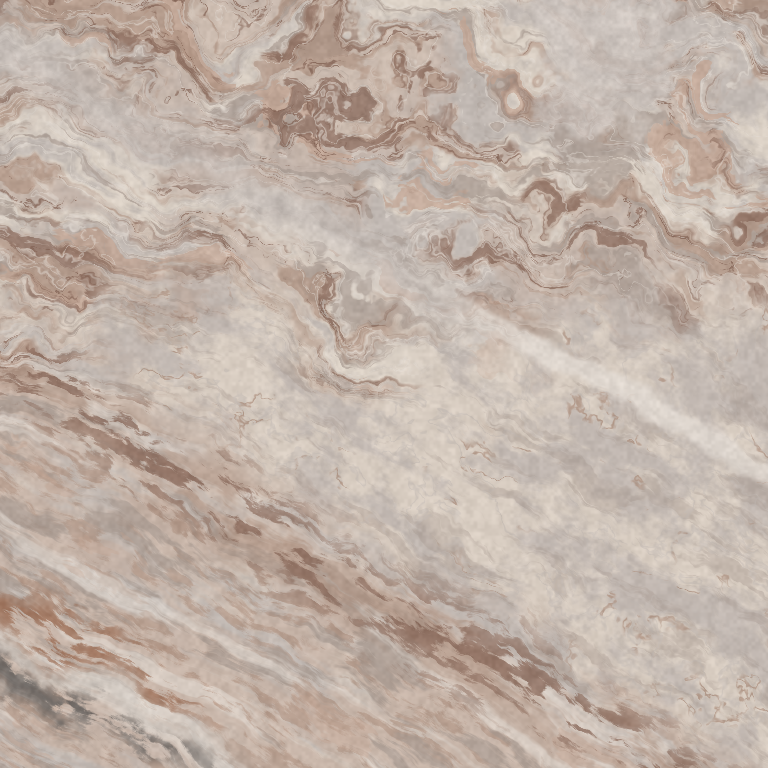
A Shadertoy shader for this texture:

```glsl
// Polished marble: cream and grey clouds, slanted pink striations, torn brown veins.

const vec3 CREAM    = vec3(0.860, 0.820, 0.775);
const vec3 GREY     = vec3(0.755, 0.722, 0.700);
const vec3 WHITE    = vec3(0.880, 0.850, 0.820);
const vec3 PINK     = vec3(0.765, 0.685, 0.635);
const vec3 PEACH    = vec3(0.765, 0.645, 0.575);
const vec3 TAUPE    = vec3(0.660, 0.605, 0.570);
const vec3 TAN      = vec3(0.680, 0.570, 0.505);
const vec3 BROWN    = vec3(0.530, 0.405, 0.350);
const vec3 RUST     = vec3(0.610, 0.430, 0.335);
const vec3 CHARCOAL = vec3(0.400, 0.385, 0.375);

const float LOWER_ANGLE = -0.55;   // slant of the straight striations
const float UPPER_ANGLE = -0.20;   // slant of the torn upper part
const float CALM_WARP   = 0.06;
const float WILD_WARP   = 0.24;
const float GRAIN       = 0.045;

float hash(vec2 cell) {
    vec3 h = fract(vec3(cell.xyx) * 0.1031);
    h += dot(h, h.yzx + 33.33);
    return fract((h.x + h.y) * h.z);
}

float noise(vec2 p) {
    vec2 i = floor(p), f = fract(p);
    f = f * f * f * (f * (f * 6.0 - 15.0) + 10.0);
    return mix(mix(hash(i), hash(i + vec2(1, 0)), f.x),
               mix(hash(i + vec2(0, 1)), hash(i + vec2(1, 1)), f.x), f.y);
}

float fbm(vec2 p) {
    float sum = 0.0, amp = 0.455;
    for (int i = 0; i < 5; i++) {
        sum += amp * noise(p);
        p = p * 2.03 + vec2(17.3, 9.1);
        amp *= 0.58;
    }
    return sum;
}

// Thin line where the noise crosses its mean
float ridge(float n, float width) {
    return 1.0 - smoothstep(0.0, width, abs(n - 0.5));
}

// Soft band around zero
float band(float d, float width) {
    return exp(-d * d / (width * width));
}

void mainImage(out vec4 fragColor, in vec2 fragCoord) {
    vec2 p = fragCoord / iResolution.y;

    // Regions: torn top, cloudy middle, striated lower left
    vec2 warp = vec2(fbm(p * 4.0 + 3.0), fbm(p * 4.0 + 41.0)) - 0.5;
    vec2 curl = vec2(fbm(p * 14.0 + 60.0), fbm(p * 14.0 + 85.0)) - 0.5;
    float wobble = warp.x * 0.10 + curl.y * 0.04;
    float seam = p.y + 0.6 * p.x - 0.54 + wobble;
    float upper = smoothstep(0.52, 0.66, p.y + warp.y * 0.4 + curl.x * 0.15);
    float lower = 1.0 - smoothstep(-0.04, 0.10, seam);
    float middle = (1.0 - upper) * (1.0 - lower);

    // Flow coordinates: x along the layers, y across them
    float angle = mix(LOWER_ANGLE, UPPER_ANGLE, smoothstep(0.4, 0.85, p.y));
    vec2 along = vec2(cos(angle), sin(angle));
    vec2 c = p - 0.5;
    vec2 q = vec2(dot(c, along), dot(c, vec2(-along.y, along.x)));
    q += warp * mix(CALM_WARP, WILD_WARP, upper);
    q += curl * mix(0.010, 0.045, max(upper, middle * 0.7));

    float layers = fbm(q * vec2(2.5, 15.0) + 5.0);
    float streaks = fbm(q * vec2(8.0, 42.0) + 23.0);
    float fibres = fbm(q * vec2(22.0, 85.0) + 71.0);
    float blobs = fbm(q * vec2(11.0, 19.0) + 31.0);
    float mottle = fbm(p * 38.0 + 400.0);
    float patches = smoothstep(0.41, 0.56, fbm(q * vec2(5.0, 12.0) + 12.0));

    // Clouded ground, broken up by streaks and crystals
    float cloud = mix(layers, blobs, 0.35 + 0.4 * middle);
    cloud += (streaks - 0.5) * 0.45 + (mottle - 0.5) * 0.35;
    vec3 col = mix(GREY, CREAM, smoothstep(0.36, 0.66, cloud));

    // Pink and taupe striations
    float pinkness = lower * smoothstep(0.32, 0.54, layers * 0.45 + streaks * 0.55)
                   + upper * patches * 0.75 + middle * 0.15;
    col = mix(col, PINK, pinkness * 0.8);
    col = mix(col, TAN, lower * smoothstep(0.52, 0.68, fibres) * 0.6);
    col = mix(col, TAUPE, smoothstep(0.54, 0.68, fbm(q * vec2(10.0, 48.0) + 310.0))
                        * (0.75 - 0.35 * middle));
    col = mix(col, WHITE, lower * smoothstep(0.54, 0.68, fbm(q * vec2(2.5, 28.0) + 90.0)) * 0.6);

    // Smooth peach lenses
    float lens = smoothstep(0.645, 0.67, fbm(q * vec2(6.0, 19.0) + 140.0));
    col = mix(col, PEACH, lens * (upper + lower * 0.5) * 0.7);

    // Torn wisps and hairlines of the top
    float torn = upper * patches;
    float broken = smoothstep(0.44, 0.58, fibres);
    col = mix(col, TAN, torn * smoothstep(0.50, 0.61, streaks) * 0.7);
    col = mix(col, BROWN, torn * ridge(fbm(q * vec2(12.0, 36.0) + 200.0), 0.035) * broken * 0.8);
    col = mix(col, BROWN, torn * smoothstep(0.60, 0.68, fbm(q * vec2(13.0, 50.0) + 270.0)) * 0.7);
    col = mix(col, WHITE, upper * ridge(fbm(q * vec2(9.0, 24.0) + 230.0), 0.035) * 0.5);

    // Grey rims and sparse squiggles around the cream blobs
    float rim = ridge(fbm(q * vec2(13.0, 20.0) + 350.0), 0.04);
    col = mix(col, GREY, middle * rim * 0.5);
    float sparse = smoothstep(0.50, 0.62, fbm(p * 8.0 + 250.0));
    col = mix(col, TAN, middle * sparse * ridge(blobs, 0.03) * smoothstep(0.4, 0.55, mottle) * 0.8);

    // Brown seam on the edge of the striations
    float seamBand = band(seam + 0.015, 0.05);
    col = mix(col, TAN, seamBand * smoothstep(0.44, 0.60, streaks) * 0.65);
    col = mix(col, BROWN, seamBand * smoothstep(0.52, 0.64, fibres) * 0.75);

    // Long diagonal vein: grey on the left, white on the right
    float vein = p.y + 0.56 * p.x - 0.94 + warp.x * 0.04 + curl.y * 0.035;
    float whiteSide = smoothstep(0.50, 0.70, p.x);
    vec3 veinGrey = GREY + 0.02 + (mottle - 0.5) * 0.15;
    col = mix(col, veinGrey, band(vein, 0.042) * (1.0 - whiteSide) * 0.8);
    float core = 1.0 - smoothstep(0.008, 0.024, abs(vein));
    col = mix(col, WHITE, core * whiteSide * 0.85);

    // Pale quartz pocket near the top
    float pocket = length((p - vec2(0.78, 0.93)) * vec2(1.0, 0.8)) + (warp.x + curl.x) * 0.25;
    col = mix(col, veinGrey + 0.02, (1.0 - smoothstep(0.05, 0.11, pocket)) * 0.8);

    // Rust and charcoal layers of the lower corner
    float corner = p.y + 0.5 * p.x - 0.13 + wobble + curl.x * 0.08;
    float fade = 1.0 - smoothstep(0.15, 0.42, p.x);
    col = mix(col, RUST, fade * band(corner - 0.09, 0.028) * smoothstep(0.46, 0.60, fibres) * 0.8);
    col = mix(col, WHITE - 0.05, fade * band(corner - 0.04, 0.015) * 0.7);
    col = mix(col, CHARCOAL, fade * band(corner, 0.025)
                           * smoothstep(0.42, 0.56, mix(fibres, mottle, 0.5)) * 0.85);

    // Fine crystal grain
    col += GRAIN * (noise(p * 210.0) + noise(p * 95.0 + 9.0) - 1.0);

    fragColor = vec4(col, 1.0);
}
```
